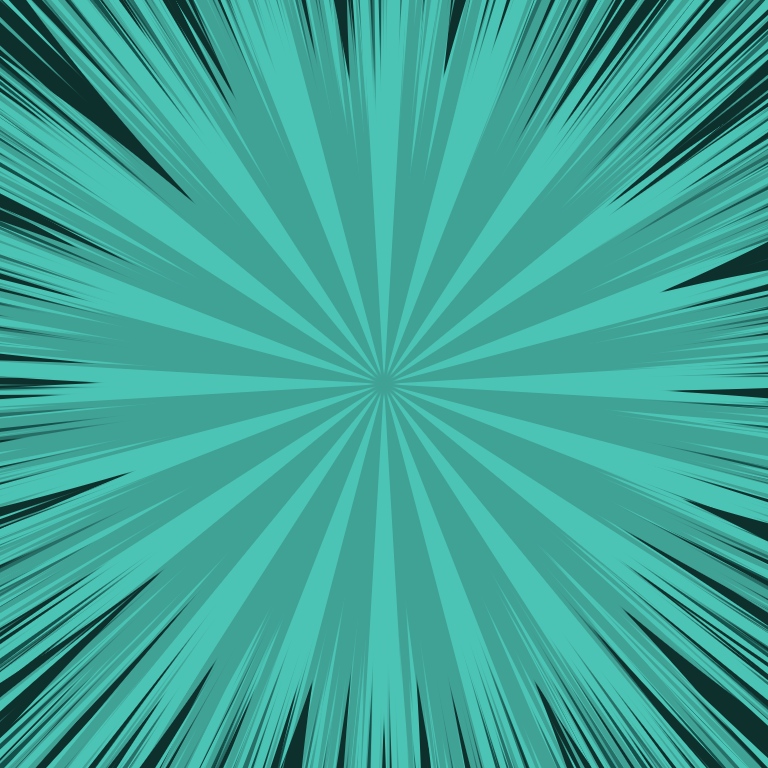
A Shadertoy shader for this background:

```glsl
const float TAU = 6.2831853;
const vec3 TEAL = vec3(0.25, 0.63, 0.585);
const vec3 MINT = vec3(0.295, 0.77, 0.71);
const vec3 SHADE = vec3(0.15, 0.43, 0.40);
const vec3 DEEP = vec3(0.08, 0.31, 0.29);
const vec3 INK = vec3(0.055, 0.19, 0.175);

float hash(vec2 p) {
    vec3 q = fract(vec3(p.xyx) * vec3(0.1031, 0.1030, 0.0973));
    q += dot(q, q.yzx + 33.33);
    return fract((q.x + q.y) * q.z);
}

// Coverage of a band, with the softness of one pixel
float band(float dist, float halfWidth, float soft) {
    float inside = clamp((halfWidth - dist) / soft + 0.5, 0.0, 1.0);
    return inside * smoothstep(0.0, soft, halfWidth);
}

// Even wedges meeting at the centre
float sunRays(float turn, float radius, float count, float share, float pixel) {
    float soft = pixel * count / (TAU * max(radius, pixel));
    float dist = abs(fract(turn * count + 0.5) - 0.5);
    return band(dist, share * 0.5, soft) * smoothstep(0.006, 0.022, radius);
}

// Scattered spikes: each starts at its own radius (reach.x to reach.y) and widens outward
float spikes(float turn, float radius, float count, float seed,
             vec2 reach, float width, float jitter, float pixel) {
    float cell = fract(turn) * count;
    float id = floor(cell);
    float centre = 0.5 + jitter * (hash(vec2(id, seed)) - 0.5);
    float tip = mix(reach.x, reach.y, hash(vec2(id, seed + 17.0)));
    float size = width * mix(0.4, 1.0, hash(vec2(id, seed + 41.0)));
    float growth = clamp((radius - tip) / 0.26, 0.0, 1.4);
    float soft = pixel * count / (TAU * max(radius, 0.05));
    return band(abs(fract(cell) - centre), size * growth, soft);
}

void mainImage(out vec4 fragColor, in vec2 fragCoord) {
    float side = min(iResolution.x, iResolution.y);
    vec2 p = (fragCoord - 0.5 * iResolution.xy) / side;
    float pixel = 1.0 / side;
    float radius = length(p);
    float turn = fract(atan(p.y, p.x) / TAU + 1.0);

    // Central sunburst
    vec3 color = mix(TEAL, MINT, sunRays(turn, radius, 20.0, 0.37, pixel));

    // Pale and mid-tone streaks
    for (int i = 0; i < 3; i++) {
        float k = float(i);
        float pale = spikes(turn, radius, 75.0 + 38.0 * k, 3.0 + k,
                            vec2(0.24, 0.52), 0.22, 0.5, pixel);
        float mid = spikes(turn, radius, 84.0 + 43.0 * k, 63.0 + k,
                           vec2(0.34, 0.58), 0.20, 0.5, pixel);
        color = mix(color, MINT, pale);
        color = mix(color, TEAL, mid);
    }

    // Fine dark lines
    for (int i = 0; i < 3; i++) {
        float k = float(i);
        float line = spikes(turn, radius, 97.0 + 41.0 * k, 105.0 + k,
                            vec2(0.32, 0.60), 0.16, 0.6, pixel);
        color = mix(color, i == 0 ? SHADE : (i == 1 ? DEEP : INK), line);
    }

    // Broad dark wedges, with smaller ones beside them
    float wedgeTurn = turn + 2.0 / 360.0 + 0.5 / 18.0;
    float broad = spikes(wedgeTurn, radius, 18.0, 211.0,
                         vec2(0.33, 0.43), 0.17, 0.22, pixel);
    float narrow = spikes(turn, radius, 62.0, 233.0,
                          vec2(0.34, 0.54), 0.17, 0.5, pixel);
    color = mix(color, INK, max(broad, narrow));

    // Thin streaks crossing the dark areas
    float midStreak = spikes(turn, radius, 170.0, 307.0,
                             vec2(0.38, 0.70), 0.22, 0.5, pixel);
    float paleStreak = spikes(turn, radius, 133.0, 331.0,
                              vec2(0.38, 0.68), 0.20, 0.5, pixel);
    color = mix(color, TEAL, midStreak);
    color = mix(color, MINT, paleStreak);

    fragColor = vec4(color, 1.0);
}
```
